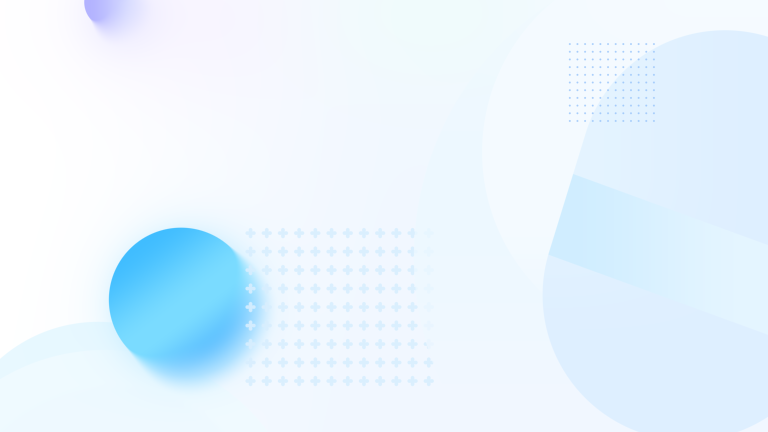
Give the GLSL for this background, as a Shadertoy shader.

```glsl
// Pale blue abstract background: soft orbs, layered discs, a banded capsule and two dotted grids.
// Positions are in canvas heights, with the origin at the lower left.

const vec3 WHITE = vec3(1.0);
const vec3 MIST = vec3(0.945, 0.970, 1.0);
const vec3 ICE = vec3(0.925, 0.973, 1.0);
const vec3 FROST = vec3(0.960, 0.982, 1.0);
const vec3 POWDER = vec3(0.872, 0.937, 1.0);
const vec3 SKY = vec3(0.815, 0.930, 1.0);
const vec3 AZURE = vec3(0.25, 0.74, 1.0);
const vec3 AQUA = vec3(0.48, 0.86, 1.0);
const vec3 CORNFLOWER = vec3(0.36, 0.75, 1.0);
const vec3 VIOLET = vec3(0.70, 0.70, 1.0);

// Antialiased coverage of a signed distance
float fill(float d, float px) {
    return smoothstep(px, -px, d);
}

float disc(vec2 p, vec2 center, float radius) {
    return length(p - center) - radius;
}

float capsule(vec2 p, vec2 a, vec2 b, float radius) {
    vec2 ab = b - a;
    float t = clamp(dot(p - a, ab) / dot(ab, ab), 0.0, 1.0);
    return length(p - a - ab * t) - radius;
}

float cross2(vec2 p, float arm, float thick) {
    p = abs(p);
    p = p.x > p.y ? p : p.yx;
    return length(max(p - vec2(arm - thick, 0.0), 0.0)) - thick;
}

// Offset from the nearest point of a finite grid
vec2 gridCell(vec2 p, vec2 start, vec2 spacing, vec2 count) {
    vec2 id = clamp(floor((p - start) / spacing + 0.5), vec2(0.0), count - 1.0);
    return p - start - id * spacing;
}

float glow(vec2 p, vec2 center, vec2 size) {
    vec2 q = (p - center) / size;
    return exp(-dot(q, q));
}

// Disc that is sharp at the upper left and blurred at the lower right
float softOrb(vec2 p, vec2 center, float radius, float blur, float px) {
    vec2 q = p - center;
    float facing = dot(q / max(length(q), 1e-4), vec2(0.707, -0.707));
    float soft = mix(px, blur, smoothstep(-0.1, 0.9, facing));
    return fill(length(q) - radius, soft);
}

vec3 backdrop(vec2 p) {
    vec3 col = mix(WHITE, MIST, smoothstep(0.0, 0.95, p.x + 0.25 * (0.5 - p.y)));
    col = mix(col, vec3(0.970, 0.950, 1.0), 0.75 * glow(p, vec2(0.48, 0.96), vec2(0.30, 0.20)));
    col = mix(col, vec3(0.940, 0.988, 0.985), 0.8 * glow(p, vec2(1.0, 0.97), vec2(0.30, 0.20)));
    return mix(col, vec3(0.965, 0.990, 1.0), smoothstep(1.1, 1.6, p.x) * smoothstep(0.6, 1.0, p.y));
}

vec3 cornerDiscs(vec3 col, vec2 p, float px) {
    float fade = 1.0 - smoothstep(0.15, 0.52, p.x);
    col = mix(col, vec3(0.908, 0.972, 1.0), fade * fill(disc(p, vec2(0.227, -0.088), 0.343), px));
    col = mix(col, vec3(0.942, 0.982, 1.0), 0.85 * fill(disc(p, vec2(0.243, -0.280), 0.470), px));
    return mix(col, ICE, 0.4 * fill(disc(p, vec2(0.260, -0.270), 0.375), 0.012));
}

vec3 blueOrb(vec3 col, vec2 p, float px) {
    vec2 center = vec2(0.419, 0.306);
    float radius = 0.167;
    float along = dot(p - center, vec2(0.60, -0.80)) / radius;
    vec3 tint = mix(AZURE, AQUA, smoothstep(-1.0, 0.1, along));
    tint = mix(tint, CORNFLOWER, smoothstep(0.2, 0.85, along));
    float outside = max(disc(p, center + vec2(0.010, -0.010), radius), 0.0);
    col = mix(col, vec3(0.72, 0.91, 1.0), 0.45 * exp(-outside * 28.0));
    return mix(col, tint, softOrb(p, center, radius, 0.065, px));
}

vec3 bandedCapsule(vec3 col, vec2 p, float px) {
    float body = fill(capsule(p, vec2(1.593, 0.317), vec2(1.678, 0.593), 0.337), px);
    vec3 shade = mix(vec3(0.895, 0.955, 1.0), POWDER, smoothstep(1.3, 1.75, p.x));
    shade = mix(POWDER, shade, smoothstep(0.2, 0.6, p.y));
    // Sloping stripe that pales to the right
    float level = (p.y + 0.365 * (p.x - 1.287) - 0.402) * 0.939;
    float band = fill(abs(level - 0.0995) - 0.0975, px);
    shade = mix(shade, mix(SKY, vec3(0.895, 0.960, 1.0), smoothstep(1.3, 1.75, p.x)), band);
    return mix(col, shade, body);
}

void mainImage(out vec4 fragColor, in vec2 fragCoord) {
    vec2 p = fragCoord / iResolution.y;
    float px = 0.75 / iResolution.y;

    vec3 col = backdrop(p);
    col = mix(col, VIOLET, 0.20 * glow(p, vec2(0.280, 0.97), vec2(0.09)));
    col = mix(col, mix(VIOLET, vec3(0.83, 0.85, 1.0), smoothstep(0.20, 0.31, p.x)),
              softOrb(p, vec2(0.255, 0.995), 0.060, 0.050, px));
    col = cornerDiscs(col, p, px);
    col = blueOrb(col, p, px);

    // Field of plus signs
    vec2 plusCell = gridCell(p, vec2(0.580, 0.118), vec2(0.0375, 0.0428), vec2(12.0, 9.0));
    col = mix(col, vec3(0.845, 0.932, 0.995), 0.9 * fill(cross2(plusCell, 0.0118, 0.0042), px));

    // Large translucent discs behind the capsule
    vec3 ring = mix(MIST, ICE, smoothstep(0.0, 0.5, p.y));
    float topFade = 1.0 - 0.7 * smoothstep(0.6, 1.0, p.y);
    col = mix(col, ring, 0.75 * topFade * fill(disc(p, vec2(1.664, 0.405), 0.706), px));
    float lowFade = smoothstep(0.22, 0.50, p.y);
    col = mix(col, FROST, 0.9 * lowFade * fill(disc(p, vec2(1.567, 0.648), 0.451), px));
    col = bandedCapsule(col, p, px);

    // Fine dot grid
    vec2 dotCell = gridCell(p, vec2(1.319, 0.720), vec2(0.0177, 0.0178), vec2(12.0, 11.0));
    col = mix(col, vec3(0.60, 0.77, 0.98), 0.85 * fill(length(dotCell) - 0.0021, px));

    fragColor = vec4(col, 1.0);
}
```
